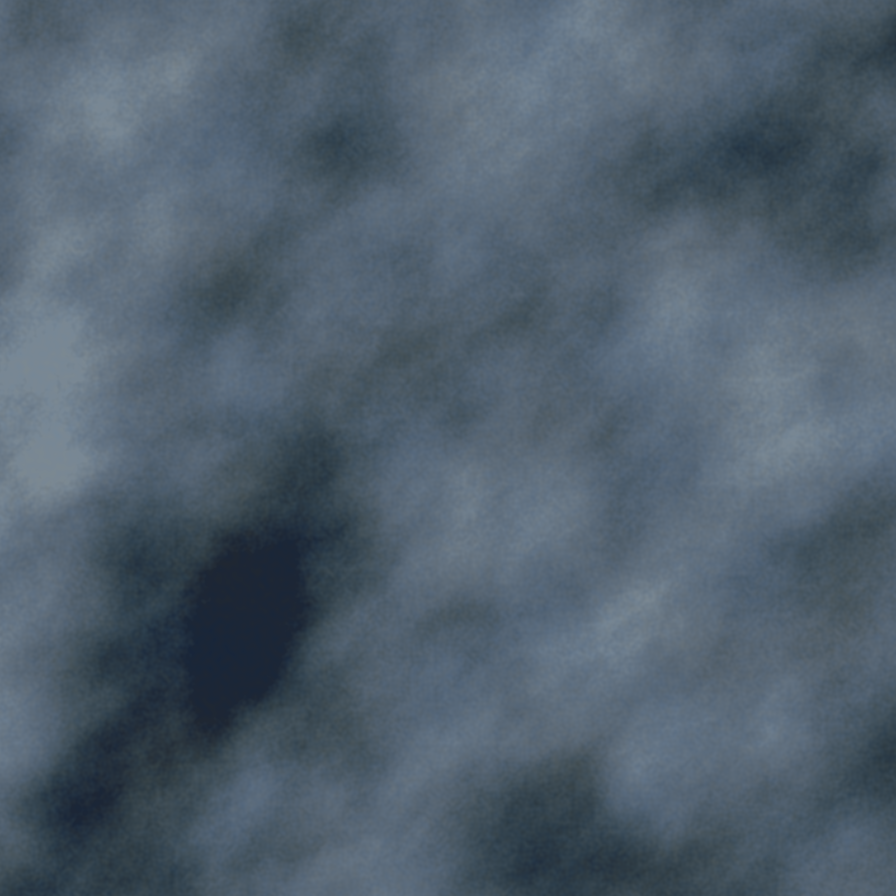
A Shadertoy shader for this texture:

```glsl
// Soft slate-blue storm clouds with a dark diagonal rift and fine film grain.

// Sine-free hash giving a gradient with components from -1 to 1.
vec2 hashGradient(vec2 cell) {
    vec3 p = fract(cell.xyx * vec3(0.1031, 0.1030, 0.0973));
    p += dot(p, p.yzx + 33.33);
    return fract((p.xx + p.yz) * p.zy) * 2.0 - 1.0;
}

float gradientNoise(vec2 p) {
    vec2 cell = floor(p);
    vec2 f = p - cell;
    vec2 blend = f * f * f * (f * (f * 6.0 - 15.0) + 10.0);
    vec2 e = vec2(1.0, 0.0);
    float a = dot(hashGradient(cell), f);
    float b = dot(hashGradient(cell + e.xy), f - e.xy);
    float c = dot(hashGradient(cell + e.yx), f - e.yx);
    float d = dot(hashGradient(cell + e.xx), f - e.xx);
    return mix(mix(a, b, blend.x), mix(c, d, blend.x), blend.y);
}

mat2 rotation(float angle) {
    float c = cos(angle), s = sin(angle);
    return mat2(c, s, -s, c);
}

float cloudNoise(vec2 p, float gain) {
    mat2 turn = rotation(0.65);
    float sum = 0.0, amplitude = 1.0;
    for (int octave = 0; octave < 5; octave++) {
        sum += amplitude * gradientNoise(p);
        p = turn * p * 2.03 + 17.3;
        amplitude *= gain;
    }
    return sum;
}

// Feathered bank of cloud around the line from a to b.
float bank(vec2 p, vec2 a, vec2 b, float width) {
    vec2 along = b - a;
    vec2 offset = p - a - along * clamp(dot(p - a, along) / dot(along, along), 0.0, 1.0);
    return exp(-dot(offset, offset) / (width * width));
}

// Large masses of shadow (negative) and light (positive).
float cloudMasses(vec2 p) {
    float rift = bank(p, vec2(0.08, 0.0), vec2(0.31, 0.42), 0.10);
    float riftFoot = bank(p, vec2(0.30, 0.28), vec2(0.42, 0.14), 0.07);
    float lowShade = bank(p, vec2(0.62, 0.04), vec2(0.95, 0.12), 0.11);
    float cornerShade = bank(p, vec2(0.88, 0.82), vec2(1.02, 0.95), 0.10);
    float upperShade = bank(p, vec2(0.30, 0.72), vec2(0.37, 0.82), 0.09);
    float leftGlow = bank(p, vec2(-0.03, 0.42), vec2(0.08, 0.52), 0.14);
    float rightGlow = bank(p, vec2(0.85, 0.60), vec2(1.02, 0.68), 0.13);
    float lowGlow = bank(p, vec2(0.64, 0.24), vec2(0.86, 0.43), 0.10);
    float topGlow = bank(p, vec2(0.12, 0.87), vec2(0.62, 0.90), 0.11);
    float shade = 2.5 * rift + 1.2 * riftFoot + 1.8 * lowShade
                + 1.8 * cornerShade + 1.3 * upperShade;
    float glow = 1.5 * leftGlow + 1.3 * rightGlow + 0.9 * lowGlow + 0.9 * topGlow;
    return glow - shade;
}

// Ramp from ink blue to pale slate; one unit of tone per colour.
vec3 cloudColor(float tone) {
    vec3 ramp[6] = vec3[6](
        vec3(0.11, 0.15, 0.21), vec3(0.18, 0.24, 0.28), vec3(0.26, 0.32, 0.36),
        vec3(0.33, 0.39, 0.45), vec3(0.39, 0.45, 0.51), vec3(0.47, 0.53, 0.58));
    float t = clamp(tone, 0.0, 5.0);
    int i = min(int(t), 4);
    return mix(ramp[i], ramp[i + 1], t - float(i));
}

void mainImage(out vec4 fragColor, in vec2 fragCoord) {
    vec2 uv = fragCoord / iResolution.y;

    // Ragged outlines for the large masses.
    vec2 warp = vec2(cloudNoise(uv * 4.0 + 3.7, 0.5), cloudNoise(uv * 4.0 + 41.2, 0.5));
    float masses = cloudMasses(uv + 0.08 * warp);

    // Wisps drawn out along the rising diagonal.
    vec2 wispSpace = rotation(-0.75) * uv * vec2(3.6, 5.4);
    float wisps = cloudNoise(wispSpace + 9.1, 0.52);

    // Fine grain in brightness and a faint warm-cool mottling.
    float grain = gradientNoise(uv * 190.0) + 0.6 * gradientNoise(uv * 95.0 + 7.7);
    float mottling = gradientNoise(uv * 120.0 + 60.0) + gradientNoise(uv * 9.0 + 25.0);

    float tone = 3.0 + masses + 3.0 * wisps + 0.45 * grain;
    vec3 color = cloudColor(tone) + vec3(0.020, 0.004, -0.020) * mottling;
    fragColor = vec4(color, 1.0);
}
```
